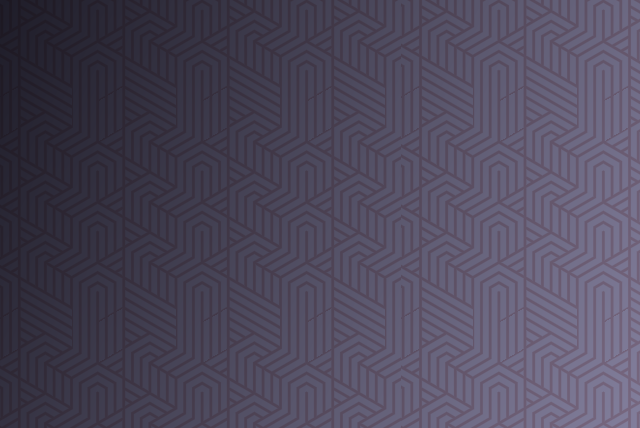
Give the GLSL for this pattern, as a Shadertoy shader.

```glsl
// Isometric maze of striped arches and folded bands, thin plum lines on a dusk violet gradient.

// Distance to the nearest whole number, in stripe spacings.
float stripe(float k) {
    return abs(k - round(k));
}

// The three stripe directions of the isometric grid.
float upright(vec2 p) { return stripe(p.x * 3.0); }
float rising(vec2 p)  { return stripe((p.y - p.x + 1.0) * 1.5); }
float falling(vec2 p) { return stripe((p.y + p.x + 1.0) * 1.5); }

// Distance to a border between zones, at a signed height from it.
float border(float height) { return abs(height) * 1.5; }

// Half an arch beside a wall or a fold: roof, upright bars, then a wedge.
float archSide(vec2 p, bool folded) {
    p.y = mod(p.y - p.x + 3.0, 4.0) + p.x - 3.0;
    float roofEdge = min(border(p.y - p.x + 3.0), border(p.y - p.x - 1.0));
    float d;
    if (p.y > 1.0 - p.x) d = rising(p);
    else if (p.y > -1.0 - p.x) d = upright(p);
    else d = folded ? rising(p) : falling(p);
    if (!folded) d = min(d, border(p.y + p.x + 1.0));
    return min(d, roofEdge);
}

// The inner strip: falling roof, pointed rising band, upright bars.
float foldSide(vec2 p) {
    p.y = mod(p.y + p.x + 1.0, 4.0) - p.x - 1.0;
    float d;
    if (p.y > p.x - 1.0) d = falling(p);
    else if (p.y > 1.0 - p.x) d = rising(p);
    else d = upright(p);
    float edges = min(border(p.y - p.x + 1.0), border(p.y + p.x - 1.0));
    float roofEdge = min(border(p.y + p.x + 1.0), border(p.y + p.x - 3.0));
    return min(d, min(edges, roofEdge));
}

// One column is four strips wide; every three rows a taller band is let in.
float maze(vec2 p) {
    float cut = abs(p.x - 3.0) - 4.0;
    float rise = mod(p.y - cut, 12.0 + 8.0 / 3.0);
    float wall = min(p.x, 4.0 - p.x) * 3.0;
    float d;
    if (rise > 12.0) {
        d = p.x < 2.0 ? stripe(rise * 1.5) : upright(p);
    } else {
        p.y = cut + rise;
        if (p.x < 1.0) d = archSide(p, false);
        else if (p.x < 2.0) d = foldSide(p);
        else if (p.x < 3.0) d = archSide(p - 2.0, true);
        else d = archSide(vec2(4.0 - p.x, p.y - 2.0), false);
    }
    return min(d, wall);
}

void mainImage(out vec4 fragColor, in vec2 fragCoord) {
    vec2 uv = fragCoord / iResolution.xy;
    vec2 pos = fragCoord / iResolution.y;

    // The sheet restarts at a vertical seam, cutting one column short.
    float sheetX = mod(pos.x, 0.9375);
    vec2 cell = vec2(mod(sheetX - 0.045, 0.24414) / 0.061035,
                     (pos.y - 0.3867) / 0.035238);

    // Soft plum lines.
    float blur = 0.03 + 25.0 / iResolution.y;
    float line = 1.0 - smoothstep(0.16 - blur, 0.16 + blur, maze(cell));

    // Dusk light growing towards the lower right.
    float light = 0.76 * uv.x + 0.24 * (1.0 - uv.y);
    light = mix(light, smoothstep(0.0, 1.0, light), 0.25);
    vec3 color = mix(vec3(0.12, 0.113, 0.16), vec3(0.51, 0.495, 0.61), light);
    color *= mix(vec3(1.0), vec3(0.92, 0.82, 0.82), line);

    fragColor = vec4(color, 1.0);
}
```
